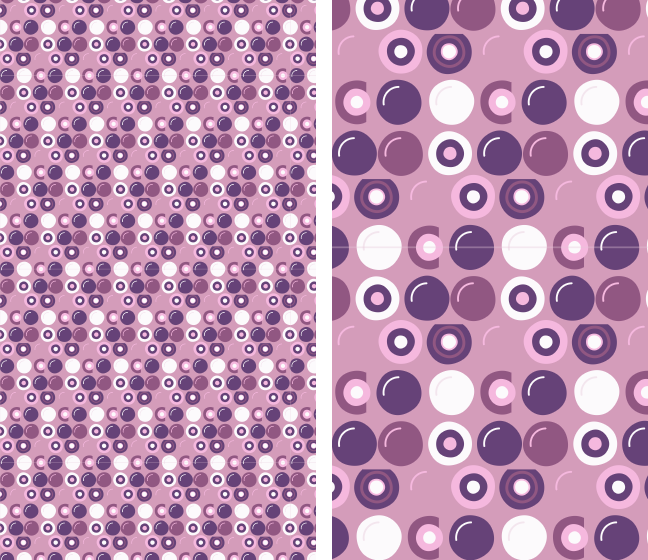
Left: the whole. Right: its middle third, enlarged.
Write a WebGL 2 fragment shader that draws this pattern.

```glsl
#version 300 es
precision highp float;
// Staggered rows of glossy discs, ringed dots and cut donuts on dusty pink.

uniform vec2 u_resolution;
out vec4 fragColor;

const float PERIOD = 0.15312;   // repeat size as a share of canvas width
const float RADIUS = 0.155;     // disc radius, in repeats
const vec3 ROSE   = vec3(0.83, 0.61, 0.73);
const vec3 MAUVE  = vec3(0.57, 0.34, 0.51);
const vec3 PURPLE = vec3(0.40, 0.26, 0.47);
const vec3 WHITE  = vec3(0.99, 0.98, 0.99);
const vec3 PINK   = vec3(0.96, 0.72, 0.87);
const vec3 PALE   = vec3(0.90, 0.78, 0.85);

// Offset from a motif centre, repeating across the row.
vec2 around(vec2 p, vec2 centre) {
    p -= centre;
    return vec2(fract(p.x + 0.5) - 0.5, p.y);
}

// Disc with a slightly hand-cut outline from layered sines.
float disc(vec2 p, float radius, float seed) {
    float a = atan(p.y, p.x);
    float wobble = sin(3.0 * a + seed) + 0.6 * sin(5.0 * a + 2.3 * seed);
    return length(p) - radius * (1.0 + 0.012 * wobble);
}

// Round-ended arc centred on the upper left.
float gloss(vec2 p, float radius, float halfWidth) {
    const float SPREAD = 0.85;
    vec2 axis = vec2(-0.766, 0.643);
    vec2 q = vec2(abs(p.x * axis.y - p.y * axis.x), dot(p, axis));
    vec2 tip = radius * vec2(sin(SPREAD), cos(SPREAD));
    float inside = q.x * cos(SPREAD) - q.y * sin(SPREAD);
    float d = inside < 0.0 ? abs(length(q) - radius) : length(q - tip);
    return d - halfWidth;
}

vec3 paint(vec3 under, vec3 ink, float d, float px) {
    return mix(under, ink, clamp(0.5 - d / px, 0.0, 1.0));
}

vec3 glossyDisc(vec3 c, vec2 p, vec3 ink, vec3 shine, float seed, float px) {
    c = paint(c, ink, disc(p, RADIUS, seed), px);
    return paint(c, shine, gloss(p, 0.105, 0.0065), px);
}

vec3 ringedDot(vec3 c, vec2 p, vec3 rim, vec3 body, vec3 core,
               float seed, float px) {
    c = paint(c, rim, disc(p, 0.151, seed), px);
    c = paint(c, body, disc(p, 0.096, seed + 1.0), px);
    return paint(c, core, disc(p, 0.045, seed + 2.0), px);
}

vec3 cutDonut(vec3 c, vec2 p, float px) {
    float rim = max(disc(p, 0.151, 0.7), p.x - 0.065);
    c = paint(c, MAUVE, rim, px);
    c = paint(c, PINK, disc(p, 0.093, 1.9), px);
    return paint(c, WHITE, disc(p, 0.043, 3.1), px);
}

vec3 flatTopDot(vec3 c, vec2 p, float px) {
    float body = max(disc(p, RADIUS, 2.0), p.y - 0.122);
    c = paint(c, PURPLE, body, px);
    c = paint(c, MAUVE, abs(disc(p, 0.102, 4.0)) - 0.010, px);
    c = paint(c, PINK, disc(p, 0.058, 1.0), px);
    return paint(c, WHITE, disc(p, 0.046, 1.0), px);
}

// Distance to the nearest multiple of a spacing.
float lineGrid(float x, float spacing) {
    return abs(mod(x + 0.5 * spacing, spacing) - 0.5 * spacing);
}

void main() {
    vec2 q = gl_FragCoord.xy / (u_resolution.x * PERIOD);
    float px = 1.0 / (u_resolution.x * PERIOD);
    q.y -= 0.012;

    // Each band holds three rows; alternate bands shift by half a repeat.
    float band = floor(q.y + 0.82);
    vec2 p = vec2(q.x + 0.5 * mod(band + 1.0, 2.0), q.y - band);
    vec3 c = ROSE;

    // Upper row: white disc, cut donut, purple disc.
    c = glossyDisc(c, around(p, vec2(0.0, 0.0)), WHITE, mix(WHITE, PALE, 0.4), 0.4, px);
    c = cutDonut(c, around(p, vec2(0.348, 0.0)), px);
    c = glossyDisc(c, around(p, vec2(0.637, 0.0)), PURPLE, WHITE, 1.6, px);

    // Middle row: white ring, purple disc, mauve disc.
    c = ringedDot(c, around(p, vec2(-0.01, -0.353)), WHITE, PURPLE, PINK, 2.2, px);
    c = glossyDisc(c, around(p, vec2(0.33, -0.353)), PURPLE, WHITE, 3.0, px);
    c = glossyDisc(c, around(p, vec2(0.65, -0.353)), MAUVE, PINK, 4.3, px);

    // Lower row: pink ring, flat-topped dot, lone highlight.
    c = ringedDot(c, around(p, vec2(0.151, -0.652)), PINK, PURPLE, WHITE, 5.1, px);
    c = flatTopDot(c, around(p, vec2(0.484, -0.652)), px);
    c = paint(c, PINK, gloss(around(p, vec2(0.827, -0.652)), 0.105, 0.0065), px);

    // Faint seams where larger printed sheets meet.
    float seam = min(lineGrid(q.x, 6.0), lineGrid(q.y - 2.0, 4.0)) - 0.006;
    c = mix(c, paint(c, PALE, seam, px), 0.35);

    fragColor = vec4(c, 1.0);
}
```
